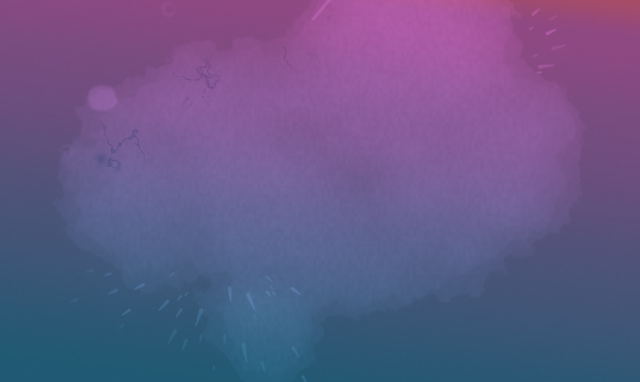
This background is drawn by a WebGL 2 fragment shader. Its source:

```glsl
#version 300 es
precision highp float;
// Watercolour cloud with splatter over a teal to magenta gradient.

#define EDGE_WARP 0.100
#define EDGE_FRAY 0.075
#define RIM_SHARE 0.30
#define LAYER_SHARE 0.18
#define WASH_DEPTH 0.17
#define GRAIN 0.030
#define VEIN_DARK 0.085
#define TINT_LOW vec3(0.045, 0.075, 0.095)
#define TINT_HIGH vec3(0.115, 0.062, 0.125)

uniform vec2 u_resolution;
out vec4 outColor;

float hash(vec2 p) {
  vec3 q = fract(p.xyx * 0.1031);
  q += dot(q, q.yzx + 33.33);
  return fract((q.x + q.y) * q.z);
}

float noise(vec2 p) {
  vec2 i = floor(p), f = fract(p);
  f = f * f * (3.0 - 2.0 * f);
  return mix(mix(hash(i), hash(i + vec2(1, 0)), f.x),
             mix(hash(i + vec2(0, 1)), hash(i + vec2(1, 1)), f.x), f.y);
}

float fbm(vec2 p) {
  float sum = 0.0, amp = 0.5;
  for (int i = 0; i < 5; i++) {
    sum += amp * noise(p);
    p = mat2(1.6, 1.2, -1.2, 1.6) * p + 17.0;
    amp *= 0.5;
  }
  return sum;
}

float smoothMin(float a, float b, float k) {
  float h = max(k - abs(a - b), 0.0) / k;
  return min(a, b) - h * h * k * 0.25;
}

float segment(vec2 p, vec2 a, vec2 b) {
  vec2 v = b - a;
  return length(p - a - v * clamp(dot(p - a, v) / dot(v, v), 0.0, 1.0));
}

float glow(vec2 p, vec2 center, vec2 size) {
  vec2 q = (p - center) / size;
  return exp(-dot(q, q));
}

// Lobes of the cloud: center and radii, joined softly
float cloud(vec2 p) {
  const vec4 lobes[7] = vec4[7](
    vec4(0.85, 0.54, 0.51, 0.38), vec4(1.06, 0.80, 0.32, 0.35),
    vec4(1.28, 0.59, 0.24, 0.29), vec4(0.38, 0.50, 0.21, 0.27),
    vec4(0.69, 0.20, 0.17, 0.19), vec4(0.53, 0.72, 0.19, 0.17),
    vec4(1.20, 0.36, 0.15, 0.14));
  float d = 1.0;
  for (int i = 0; i < 7; i++) {
    vec2 r = lobes[i].zw;
    float e = (length((p - lobes[i].xy) / r) - 1.0) * min(r.x, r.y);
    d = smoothMin(d, e, 0.06);
  }
  return d;
}

// Short tapered streaks flung outward through a fan of angles
float splatter(vec2 p, vec2 center, vec2 angles, vec2 radii, int count, float px) {
  float ink = 0.0;
  for (int i = 0; i < count; i++) {
    vec2 seed = vec2(float(i) + 3.0, radii.y * 90.0);
    float angle = mix(angles.x, angles.y, (float(i) + hash(seed)) / float(count));
    vec2 dir = vec2(cos(angle), sin(angle));
    vec2 start = center + dir * mix(radii.x, radii.y, hash(seed + 7.0));
    float size = hash(seed + 19.0);
    float len = mix(0.008, 0.045, size * size);
    float along = clamp(dot(p - start, dir) / len, 0.0, 1.0);
    float d = segment(p, start, start + dir * len) - mix(0.002, 0.0055, (1.0 - along) * size);
    ink = max(ink, smoothstep(px, -px, d) * mix(0.4, 1.1, hash(seed + 31.0)));
  }
  return ink;
}

vec3 backdrop(float t) {
  vec3 c = mix(vec3(0.12, 0.35, 0.45), vec3(0.28, 0.33, 0.47), smoothstep(0.0, 0.48, t));
  c = mix(c, vec3(0.46, 0.30, 0.50), smoothstep(0.38, 0.88, t));
  c = mix(c, vec3(0.56, 0.285, 0.51), smoothstep(0.82, 1.10, t));
  return mix(c, vec3(0.66, 0.30, 0.40), smoothstep(1.09, 1.21, t));
}

void main() {
  vec2 uv = gl_FragCoord.xy / u_resolution;
  vec2 p = gl_FragCoord.xy / u_resolution.y;
  float px = 1.0 / u_resolution.y;
  vec3 color = backdrop(uv.y + 0.2 * uv.x);
  vec3 tint = mix(TINT_LOW, TINT_HIGH, smoothstep(0.05, 0.9, uv.y + 0.15 * (uv.x - 0.5)));

  // Frayed rim, a second torn layer and a soft inner wash
  float d = cloud(p) + EDGE_WARP * (fbm(p * 7.0) - 0.5);
  float rim = d + EDGE_FRAY * (fbm(p * 24.0 + 5.0) - 0.5);
  float layer = d + 0.035 + 1.6 * EDGE_FRAY * (fbm(p * 15.0 + 41.0) - 0.5);
  float body = RIM_SHARE * smoothstep(0.006, -0.006, rim)
             + LAYER_SHARE * smoothstep(0.008, -0.008, layer)
             + (1.0 - RIM_SHARE - LAYER_SHARE) * smoothstep(0.03, -WASH_DEPTH, d);
  body += 0.2 * (1.0 - body) * glow(p, vec2(0.38, 0.30), vec2(0.15, 0.09));

  // Pools of pigment, pale and dark
  float pool = 0.97 + 0.5 * (fbm(p * vec2(4.0, 6.0) + 9.0) - 0.5);
  pool += 0.25 * glow(p, vec2(0.60, 0.25), vec2(0.09, 0.09));
  pool += 0.12 * glow(p, vec2(1.20, 0.82), vec2(0.20, 0.14));
  pool += 0.12 * glow(p, vec2(0.70, 0.53), vec2(0.16, 0.08));
  pool -= 0.3 * glow(p, vec2(0.93, 0.53), vec2(0.10, 0.07));
  pool -= 0.25 * glow(p, vec2(0.79, 0.64), vec2(0.09, 0.06));
  color += tint * body * pool;

  // Dried veins along the upper left rim
  float band = segment(p, vec2(0.26, 0.59), vec2(0.80, 0.93));
  float vein = smoothstep(0.018, 0.0, abs(fbm(p * 9.0 + 2.0) - 0.5));
  vein *= smoothstep(0.10, 0.03, band) * smoothstep(0.35, 0.58, noise(p * 12.0));
  vein += glow(p, vec2(0.265, 0.583), vec2(0.013, 0.015));
  color -= VEIN_DARK * vein * vec3(1.0, 0.5, 0.6);

  // Round drop, two faint rings and flung droplets
  float wobble = 0.014 * (fbm(p * 30.0) - 0.5);
  float drop = 0.75 * smoothstep(0.005, -0.008, length(p - vec2(0.267, 0.743)) - 0.037 + wobble);
  float rings = min(abs(length(p - vec2(0.442, 0.976)) - 0.015),
                    abs(length(p - vec2(0.174, 0.602)) - 0.016));
  drop += 0.25 * smoothstep(0.005, 0.0, rings + wobble);
  float dash = segment(p, vec2(0.82, 0.95), vec2(0.87, 1.01)) - 0.004;
  drop = max(drop, 0.7 * smoothstep(px, -px, dash));
  drop = max(drop, splatter(p, vec2(0.59, 0.37), vec2(3.3, 5.7), vec2(0.12, 0.42), 32, px));
  drop = max(drop, splatter(p, vec2(1.20, 0.80), vec2(0.0, 0.75), vec2(0.20, 0.30), 8, px));
  color += tint * drop;

  // Paper grain
  color += GRAIN * (fbm(p * vec2(130.0, 80.0)) - 0.5) * (0.25 + body);
  outColor = vec4(clamp(color, 0.0, 1.0), 1.0);
}
```
